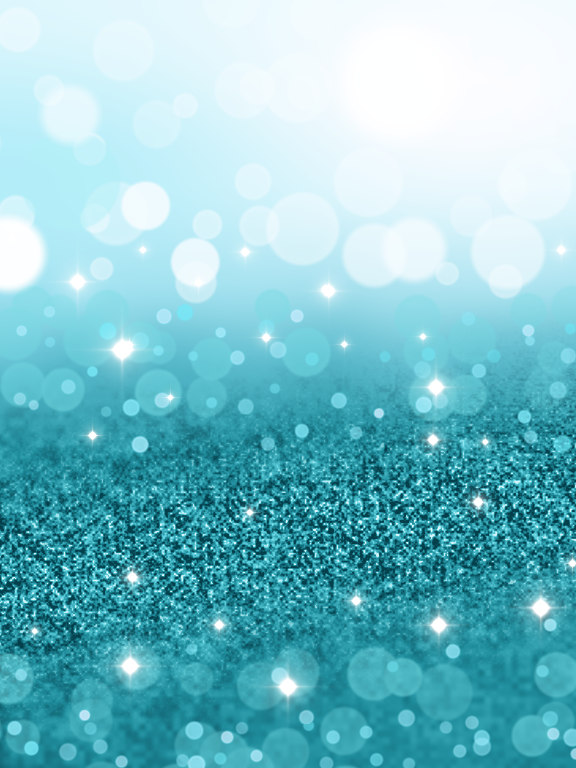
Write a WebGL 2 fragment shader that draws this background.

```glsl
#version 300 es
precision highp float;
// Aqua glitter surface under a bright, hazy sky of out-of-focus lights.
// A vertical gradient carries noise grain that is sharp along a tilted focus
// band; hashed grids scatter the bokeh discs and the four-pointed sparkles.

#define GRAIN_FINE 215.0
#define GRAIN_SOFT 85.0
#define FOCUS_HEIGHT 0.325
#define FOCUS_SLOPE 0.14
#define FOCUS_WIDTH 0.145
#define GLITTER_GAIN 4.4
#define SOFT_GAIN 0.85
#define STAR_CELL 0.135

uniform vec2 u_resolution;
out vec4 fragColor;

const vec3 DEEP = vec3(0.01, 0.23, 0.28);
const vec3 TEAL = vec3(0.12, 0.55, 0.61);
const vec3 AQUA = vec3(0.40, 0.85, 0.90);
const vec3 SKY = vec3(0.75, 0.94, 0.98);
const vec3 ICE = vec3(0.97, 0.99, 1.0);

float hash(vec2 p) {
  return fract(sin(dot(p, vec2(127.1, 311.7))) * 43758.5453);
}

float noise(vec2 p) {
  vec2 i = floor(p), f = fract(p);
  f = f * f * (3.0 - 2.0 * f);
  return mix(mix(hash(i), hash(i + vec2(1, 0)), f.x),
             mix(hash(i + vec2(0, 1)), hash(i + vec2(1, 1)), f.x), f.y);
}

float disc(vec2 p, vec2 center, float radius, float blur) {
  return 1.0 - smoothstep(radius - blur, radius + blur, length(p - center));
}

// Hashed discs with centers inside a height band: x = coverage, y = tint.
vec2 scatter(vec2 p, float cell, float radius, float density, vec2 band, float seed) {
  vec2 result = vec2(0.0);
  for (int k = 0; k < 9; k++) {
    vec2 id = floor(p / cell) + vec2(k % 3 - 1, k / 3 - 1);
    vec2 key = id + seed;
    vec2 c = (id + 0.1 + 0.8 * vec2(hash(key), hash(key + 17.3))) * cell;
    float r = radius * (0.55 + 0.45 * hash(key + 5.1));
    float shown = step(hash(key + 9.7), density) * step(band.x, c.y) * step(c.y, band.y);
    float rim = 0.85 + 0.15 * smoothstep(0.6, 1.0, length(p - c) / r);
    float a = shown * rim * disc(p, c, r, 0.002 + 0.04 * r) * (0.5 + 0.5 * hash(key + 2.9));
    result.y = mix(result.y, hash(key + 31.0), a);
    result.x += a * (1.0 - result.x);
  }
  return result;
}

// Hot core, round halo and thin cross rays.
float star(vec2 p, vec2 center, float size) {
  vec2 q = abs(p - center) / size;
  float r = length(q);
  float rays = exp(-q.x * 20.0 - q.y * 2.2) + exp(-q.y * 20.0 - q.x * 2.2);
  return 1.8 * exp(-r * r * 18.0) + 0.9 * rays + 0.35 * exp(-r * r * 2.0);
}

vec3 backdrop(vec2 p) {
  float y = p.y - 0.03 * (p.x - 0.5) + 0.04 * (noise(p * 7.0) - 0.5);
  vec3 col = mix(TEAL, vec3(0.34, 0.73, 0.80), smoothstep(0.54, 0.73, y));
  col = mix(col, vec3(0.60, 0.87, 0.93), smoothstep(0.68, 0.86, y));
  col = mix(col, SKY, smoothstep(0.82, 1.02, y));
  vec2 glow = (p - vec2(0.80, 1.20)) / vec2(0.50, 0.30);
  col = mix(col, vec3(1.0, 0.99, 1.0), exp(-dot(glow, glow)));
  col = mix(col, ICE, 0.5 * smoothstep(1.05, 1.33, p.y));
  vec2 tint = (p - vec2(0.03, 1.02)) / vec2(0.36, 0.16);
  return mix(col, vec3(0.66, 0.92, 0.97), 0.6 * exp(-dot(tint, tint)));
}

vec3 addGlitter(vec3 col, vec2 p) {
  float offset = (p.y - FOCUS_HEIGHT - FOCUS_SLOPE * p.x) / FOCUS_WIDTH;
  float focus = exp(-offset * offset);
  float ground = 1.0 - smoothstep(0.5, 0.76, p.y);
  float fine = 0.65 * noise(p * GRAIN_FINE) + 0.35 * noise(p * GRAIN_FINE * 1.7 + 8.0) - 0.5;
  float soft = noise(p * GRAIN_SOFT) + 0.6 * noise(p * GRAIN_SOFT * 0.4) - 0.8;
  float broad = noise(p * vec2(6.0, 11.0) + 4.0) - 0.5;
  float reach = exp(-0.13 * offset * offset);
  float g = GLITTER_GAIN * focus * fine + ground * (SOFT_GAIN * reach * soft + 0.25 * broad);
  col = mix(col, DEEP, clamp(-g, 0.0, 0.95));
  col = mix(col, AQUA, clamp(0.85 * g, 0.0, 0.9));
  return mix(col, ICE, focus * smoothstep(0.2, 0.36, fine) * 0.85);
}

void main() {
  vec2 p = gl_FragCoord.xy / u_resolution.x;
  vec3 col = addGlitter(backdrop(p), p);

  // Wide pale lights in the sky, then aqua discs at the horizon and the foot.
  col = mix(col, ICE, 0.55 * scatter(p, 0.15, 0.065, 0.85, vec2(0.92, 1.4), 3.0).x);
  col = mix(col, ICE, 0.55 * scatter(p, 0.10, 0.036, 0.45, vec2(0.83, 1.2), 8.0).x);
  vec2 mid = scatter(p, 0.085, 0.046, 0.72, vec2(0.63, 0.81), 12.0);
  vec2 foot = scatter(p, 0.095, 0.050, 0.7, vec2(-0.1, 0.20), 25.0);
  col = mix(col, vec3(0.46, 0.86, 0.89), 0.55 * max(mid.x, foot.x));

  // Main lights that anchor the sky.
  col = mix(col, vec3(0.70, 0.94, 0.97), 0.5 * disc(p, vec2(0.122, 1.02), 0.087, 0.003));
  col = mix(col, ICE, 0.65 * disc(p, vec2(0.122, 1.134), 0.05, 0.012));
  col = mix(col, vec3(1), 0.97 * disc(p, vec2(0.014, 0.892), 0.064, 0.012));
  col = mix(col, ICE, 0.85 * disc(p, vec2(0.253, 0.976), 0.042, 0.004));
  col = mix(col, ICE, 0.8 * disc(p, vec2(0.339, 0.878), 0.042, 0.004));
  col = mix(col, ICE, 0.6 * disc(p, vec2(0.65, 0.89), 0.055, 0.006));
  col = mix(col, ICE, 0.75 * disc(p, vec2(0.719, 0.90), 0.055, 0.01));
  col = mix(col, ICE, 0.6 * disc(p, vec2(0.882, 0.896), 0.064, 0.006));
  col = mix(col, vec3(1), 0.9 * disc(p, vec2(0.69, 1.19), 0.10, 0.03));

  // Small crisp dots, from cyan to pale violet.
  vec2 dots = scatter(p, 0.050, 0.015, 0.42, vec2(0.56, 0.80), 41.0);
  vec2 low = scatter(p, 0.046, 0.016, 0.75, vec2(0.0, 0.08), 58.0);
  vec2 rise = scatter(p, 0.065, 0.015, 0.3, vec2(0.08, 0.25), 73.0);
  dots = dots.x > low.x ? dots : low;
  dots = dots.x > rise.x ? dots : rise;
  col = mix(col, mix(vec3(0.42, 0.90, 0.96), vec3(0.88, 0.93, 1.0), dots.y), dots.x);

  // Sparkles: a hashed field of small ones and the brightest few.
  float light = 0.0;
  for (int k = 0; k < 9; k++) {
    vec2 id = floor(p / STAR_CELL) + vec2(k % 3 - 1, k / 3 - 1);
    vec2 c = (id + 0.15 + 0.7 * vec2(hash(id + 83.0), hash(id + 91.0))) * STAR_CELL;
    float shown = step(hash(id + 97.0), 0.55) * step(0.2, c.y) * step(c.y, 0.93);
    light += shown * star(p, c, 0.014 + 0.014 * hash(id + 101.0));
  }
  light += star(p, vec2(0.135, 0.844), 0.042) + star(p, vec2(0.212, 0.726), 0.055);
  light += star(p, vec2(0.757, 0.661), 0.042) + star(p, vec2(0.226, 0.177), 0.046);
  light += star(p, vec2(0.500, 0.141), 0.048) + star(p, vec2(0.939, 0.278), 0.048);
  light += star(p, vec2(0.762, 0.248), 0.042) + star(p, vec2(0.571, 0.828), 0.034);
  col = mix(col, vec3(1), clamp(light, 0.0, 1.0));
  fragColor = vec4(col, 1.0);
}
```
